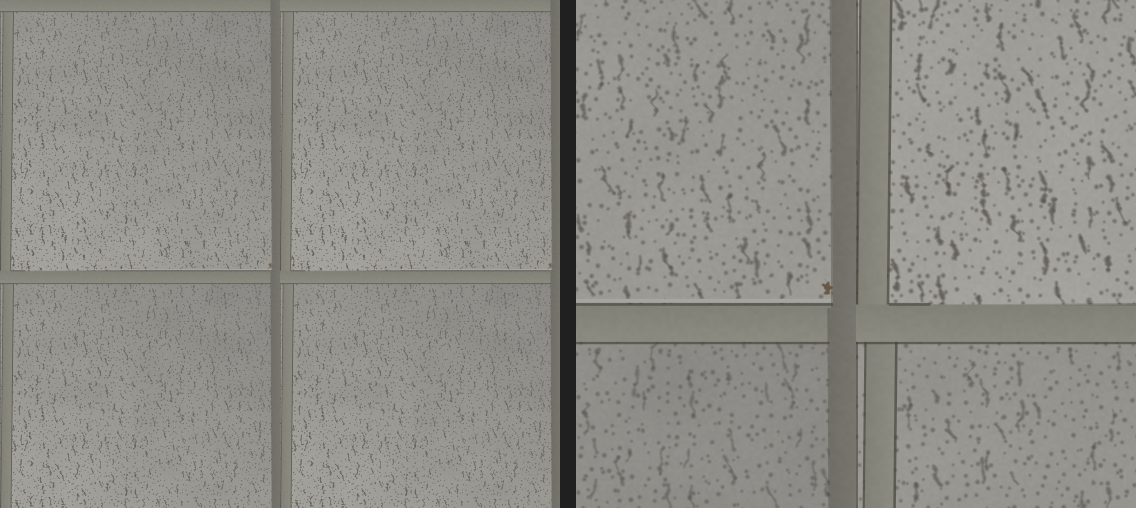
Left: the whole. Right: its middle third, enlarged.
This texture is drawn by a WebGL 2 fragment shader. Its source:

```glsl
#version 300 es
precision highp float;
uniform vec2 u_resolution;
out vec4 outColor;

const float SHEET_WIDTH = 768.0;           // canvas width in sheet units
const vec2 TILE = vec2(384.0, 373.0);      // one repeat, two across
const vec3 PANEL_LIGHT = vec3(0.655, 0.647, 0.625);
const vec3 PANEL_SHADE = vec3(0.535, 0.529, 0.512);
const vec3 RAIL = vec3(0.530, 0.528, 0.490);
const vec3 RAIL_SHADE = vec3(0.455, 0.450, 0.420);
const vec3 HOLE = vec3(0.310, 0.300, 0.280);
const vec3 SEAM = vec3(0.260, 0.255, 0.220);
const vec3 STAIN = vec3(0.340, 0.270, 0.160);

float hash(vec2 p) {
  vec3 q = fract(vec3(p.xyx) * 0.1031);
  q += dot(q, q.yzx + 33.33);
  return fract((q.x + q.y) * q.z);
}

vec2 hash2(vec2 p) {
  return vec2(hash(p + 17.3), hash(p + 71.9));
}

float noise(vec2 p) {
  vec2 i = floor(p), f = fract(p);
  f = f * f * (3.0 - 2.0 * f);
  float low = mix(hash(i), hash(i + vec2(1, 0)), f.x);
  float high = mix(hash(i + vec2(0, 1)), hash(i + vec2(1, 1)), f.x);
  return mix(low, high, f.y);
}

float cover(float d, float px) {
  return clamp(0.5 - d / px, 0.0, 1.0);
}

float band(float v, float lo, float hi, float px) {
  return cover(lo - v, px) * cover(v - hi, px);
}

// Small round pinholes on a jittered grid
float pinholes(vec2 p, float pitch, float density, float blur) {
  vec2 cell = floor(p / pitch);
  float mask = 0.0;
  for (int j = -1; j <= 1; j++)
    for (int i = -1; i <= 1; i++) {
      vec2 id = cell + vec2(i, j);
      vec2 center = (id + hash2(id)) * pitch;
      float radius = mix(0.3, 0.9, hash(id + 5.7));
      float present = step(hash(id + 43.1), density);
      mask = max(mask, present * cover(length(p - center) - radius, blur));
    }
  return mask;
}

// Short crumbled worm tracks, mostly upright
float fissures(vec2 p, vec2 pitch, float weight, float blur) {
  vec2 cell = floor(p / pitch);
  float mask = 0.0;
  for (int j = -1; j <= 1; j++)
    for (int i = -1; i <= 1; i++) {
      vec2 id = cell + vec2(i, j);
      vec2 d = p - (id + 0.1 + 0.8 * hash2(id + 120.0)) * pitch;
      float seed = hash(id + 211.0);
      float halfLength = mix(2.0, 6.8, seed);
      float t = clamp(d.y, -halfLength, halfLength);
      float lean = mix(-0.15, 0.42, hash(id + 305.0));
      float bend = 3.2 * (noise(vec2(t * 0.28, seed * 90.0)) - 0.5);
      float width = weight * mix(0.05, 1.35, noise(vec2(t * 0.7, seed * 57.0)));
      float dist = length(d - vec2(lean * t + bend, t)) - width;
      float present = step(hash(id + 407.0), 0.85);
      mask = max(mask, present * cover(dist, blur));
    }
  return mask;
}

vec3 panel(vec2 p, float px) {
  vec2 uv = p / TILE;
  float light = clamp(0.5 + 0.6 * (uv.y - 0.5) - 0.4 * (uv.x - 0.5), 0.0, 1.0);
  float blur = max(px, 1.5);
  vec3 color = mix(PANEL_SHADE, PANEL_LIGHT, light);
  color += 0.02 * (noise(p * 0.7) - 0.5) + 0.025 * (noise(p * 0.03) - 0.5);
  float pinDepth = mix(0.55, 0.7, light);
  color = mix(color, HOLE, pinDepth * pinholes(p, 5.0, 0.78, blur));
  float depth = mix(0.45, 0.75, light);
  return mix(color, HOLE, depth * fissures(p, vec2(16.0, 18.0), mix(0.75, 1.15, light), blur));
}

vec3 rail(vec3 base, float across, vec2 p) {
  return base * (0.96 + 0.07 * across) + 0.015 * (noise(p * 0.5) - 0.5);
}

void main() {
  float px = SHEET_WIDTH / u_resolution.x;
  vec2 sheet = vec2(gl_FragCoord.x, u_resolution.y - gl_FragCoord.y) * px;
  vec2 p = mod(sheet, TILE);
  float fall = p.y / TILE.y;
  float leftRail = mix(5.0, 1.0, fall);
  float rightRail = mix(371.8, 373.5, fall);
  vec3 color = panel(p, px);

  // Corner stain and lower panel lip
  float blot = length((p - vec2(371.0, 364.0)) * vec2(1.0, 0.6)) - 2.0;
  color = mix(color, STAIN, 0.75 * cover(blot + 2.0 * noise(p * 0.8) - 1.0, 2.0 * px));
  float lip = smoothstep(60.0, 200.0, p.x);
  color = mix(color, PANEL_LIGHT, lip * band(p.y, 368.8, 370.7, px));

  // Leaning left rail with its seams
  color = mix(color, SEAM, 0.7 * band(p.x, leftRail - 1.0, leftRail + 14.2, px));
  vec3 leftColor = rail(RAIL, (p.x - leftRail) / 13.0, p);
  color = mix(color, leftColor, band(p.x, leftRail, leftRail + 13.0, px));
  color = mix(color, SEAM, 0.6 * cover(p.x - 0.9, px));

  // Cross rail, reaching slightly over the panel below and above
  color = mix(color, SEAM, 0.65 * cover(p.y - 16.6, px));
  color = mix(color, rail(RAIL, p.y / 15.5, p), cover(p.y - 15.5, px));
  color = mix(color, rail(RAIL, 0.0, p), cover(371.4 - p.y, px));
  float gap = max(lip, band(p.x, 15.0, 34.0, px));
  color = mix(color, SEAM, 0.65 * gap * band(p.y, 370.7, 372.0, px));

  // Shaded right rail running through the joints
  color = mix(color, SEAM, 0.35 * cover(rightRail - 0.9 - p.x, px));
  vec3 rightColor = rail(RAIL_SHADE, (p.x - rightRail) / 12.0, p);
  color = mix(color, rightColor, cover(rightRail - p.x, px));

  outColor = vec4(color, 1.0);
}
```
